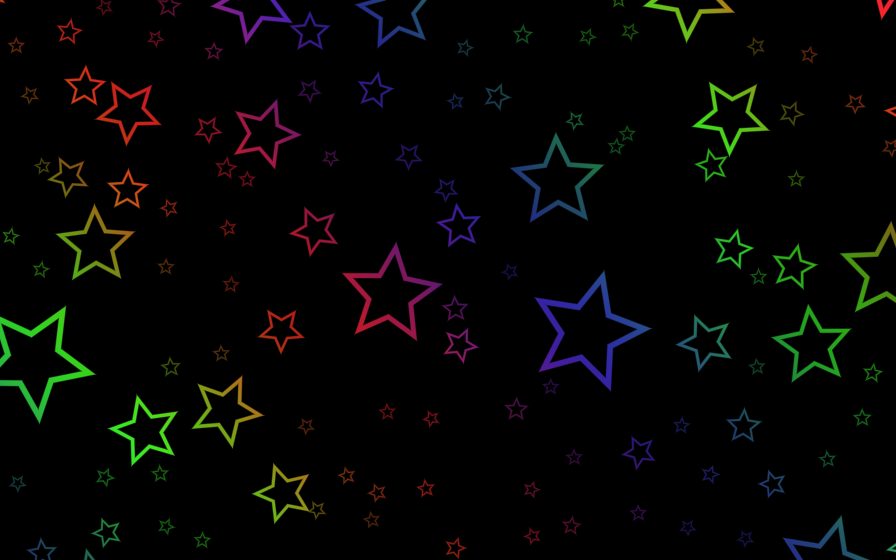
Write a Shadertoy shader that draws this pattern.

```glsl
// Scattered outlined stars on black, tinted by a diagonal rainbow gradient.

const float PI = 3.14159265;
const float CELL_SIZE = 0.107;   // grid spacing, in canvas heights
const int REACH = 2;             // neighbouring cells a star can touch
const float INNER_RATIO = 0.47;  // notch radius over tip radius

struct Star {
    vec2 center;
    float radius;
};

float hash(vec2 p, float seed) {
    return fract(sin(dot(p, vec2(127.1, 311.7)) + seed * 74.7) * 43758.5453);
}

// One jittered star per cell: many small, few large.
Star starInCell(vec2 cell) {
    vec2 jitter = vec2(hash(cell, 1.0), hash(cell, 2.0));
    float size = pow(hash(cell, 3.0), 4.5);
    return Star((cell + 0.1 + 0.8 * jitter) * CELL_SIZE, 0.013 + 0.093 * size);
}

// True when a larger neighbour already occupies the place.
bool isCrowded(vec2 cell, Star star) {
    for (int y = -REACH; y <= REACH; y++)
    for (int x = -REACH; x <= REACH; x++) {
        Star other = starInCell(cell + vec2(x, y));
        float gap = distance(other.center, star.center);
        if (other.radius > star.radius && gap < other.radius + star.radius) return true;
    }
    return false;
}

// Distance to the outline of a five-pointed star, with mitred corners.
float starOutline(vec2 p, float radius, float turn) {
    float sector = 2.0 * PI / 5.0;
    float angle = abs(mod(atan(p.x, p.y) + turn + 0.5 * sector, sector) - 0.5 * sector);
    vec2 folded = length(p) * vec2(sin(angle), cos(angle));
    vec2 tip = vec2(0.0, radius);
    vec2 notch = INNER_RATIO * radius * vec2(sin(0.5 * sector), cos(0.5 * sector));
    vec2 edge = normalize(notch - tip);
    return abs(dot(folded - tip, vec2(-edge.y, edge.x)));
}

// Red, green and blue peaks a third apart, with muted blends between.
vec3 rainbow(float hue) {
    vec3 wave = 0.5 + 0.5 * cos(2.0 * PI * (hue - vec3(0.0, 1.0, 2.0) / 3.0));
    return vec3(0.18, 0.12, 0.1) + vec3(0.82, 0.8, 0.64) * wave * wave;
}

void mainImage(out vec4 fragColor, in vec2 fragCoord) {
    vec2 p = fragCoord / iResolution.y;
    float softness = 0.9 / iResolution.y;
    vec2 home = floor(p / CELL_SIZE);
    float light = 0.0;

    for (int y = -REACH; y <= REACH; y++)
    for (int x = -REACH; x <= REACH; x++) {
        vec2 cell = home + vec2(x, y);
        Star star = starInCell(cell);
        vec2 local = p - star.center;
        if (length(local) > 1.15 * star.radius + 4.0 * softness) continue;
        if (isCrowded(cell, star)) continue;

        // Larger stars get thicker and brighter strokes.
        float halfWidth = 0.0006 + 0.046 * star.radius;
        float dist = starOutline(local, star.radius, 2.0 * PI * hash(cell, 4.0));
        float stroke = 1.0 - smoothstep(halfWidth - softness, halfWidth + softness, dist);
        float glow = min(0.3 + 20.0 * star.radius, 1.0) * mix(0.7, 1.0, hash(cell, 5.0));
        light = max(light, stroke * glow);
    }

    float hue = 0.34 - 0.705 * p.x - 0.55 * (p.y - 0.5);
    fragColor = vec4(rainbow(hue) * light, 1.0);
}
```
